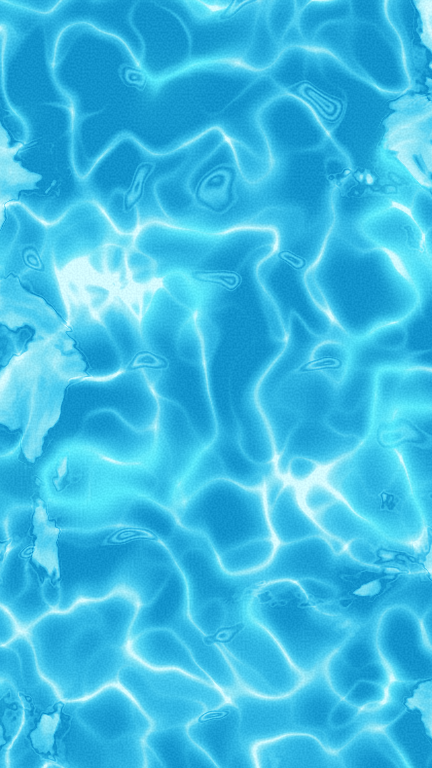
Write a WebGL 2 fragment shader that draws this texture.

```glsl
#version 300 es
precision highp float;
// Sunlit pool water: warped caustic lines, cyan glows, foam patches and small ringed ripples.

#define WAVE_SCALE 6.0
#define WARP 0.075
#define LINE_WIDTH 0.055
#define GLOW_WIDTH 0.15
#define LINE_GAIN 0.30
#define FOAM_LEVEL 0.45
#define RIPPLE_CELL 0.21
#define RIPPLE_SHARE 0.36
#define BURST_CENTER vec2(0.27, 1.13)
#define BURST_GAIN 0.75
#define GRAIN_SCALE 210.0
#define GRAIN_GAIN 0.06

uniform vec2 u_resolution;
out vec4 fragColor;

float hash(vec2 p) {
    return fract(sin(dot(p, vec2(127.1, 311.7))) * 43758.5453);
}

vec2 gradient(vec2 cell) {
    float angle = 6.2832 * hash(cell);
    return vec2(cos(angle), sin(angle));
}

// Gradient noise, centred on zero
float noise(vec2 p) {
    vec2 i = floor(p), f = fract(p);
    vec2 u = f * f * f * (f * (f * 6.0 - 15.0) + 10.0);
    vec2 e = vec2(1.0, 0.0);
    float low = mix(dot(gradient(i), f), dot(gradient(i + e), f - e), u.x);
    float high = mix(dot(gradient(i + e.yx), f - e.yx), dot(gradient(i + 1.0), f - 1.0), u.x);
    return mix(low, high, u.y);
}

float fbm(vec2 p) {
    float sum = 0.0, amp = 1.0;
    for (int i = 0; i < 5; i++) {
        sum += amp * noise(p);
        p = mat2(1.6, 1.2, -1.2, 1.6) * p + 7.3;
        amp *= 0.55;
    }
    return sum;
}

vec2 warp(vec2 p, float scale) {
    return vec2(noise(p * scale + 3.7), noise(p * scale + 41.2));
}

// Bright crest with a soft skirt: x = line, y = glow
vec2 caustic(vec2 p) {
    float h = noise(p);
    float k = h / LINE_WIDTH;
    return vec2(1.0 / (1.0 + k * k), exp(-abs(h) / GLOW_WIDTH));
}

// Flat ringed ovals, one per chosen cell: x = cover, y = ring tone
vec2 ripple(vec2 p) {
    vec2 cell = floor(p / RIPPLE_CELL);
    vec2 center = 0.35 + 0.3 * vec2(hash(cell + 5.1), hash(cell + 9.4));
    vec2 d = (fract(p / RIPPLE_CELL) - center) * RIPPLE_CELL;
    float tilt = 0.9 * (hash(cell + 2.3) - 0.35);
    d = mat2(cos(tilt), -sin(tilt), sin(tilt), cos(tilt)) * d;
    float size = mix(0.6, 1.3, hash(cell + 6.6));
    float r = length(d / (size * vec2(0.05, 0.019))) + 0.6 * noise(p * 24.0);
    float shown = step(hash(cell + 1.7), RIPPLE_SHARE);
    return vec2(shown * (1.0 - smoothstep(0.85, 1.1, r)), 0.40 + 0.26 * cos(r * 12.0));
}

// Deep blue to white
vec3 waterColor(float t) {
    vec3 c = mix(vec3(0.07, 0.58, 0.80), vec3(0.18, 0.71, 0.89), smoothstep(0.06, 0.30, t));
    c = mix(c, vec3(0.29, 0.80, 0.94), smoothstep(0.26, 0.48, t));
    c = mix(c, vec3(0.53, 0.89, 0.96), smoothstep(0.46, 0.70, t));
    return mix(c, vec3(0.82, 0.98, 1.0), smoothstep(0.66, 0.92, t));
}

void main() {
    vec2 p = gl_FragCoord.xy / u_resolution.x;
    vec2 q = p + WARP * warp(p, 5.0) + 0.025 * warp(p + 8.0, 11.0);
    float swell = noise(p * 2.3 + 15.0);

    // Two caustic layers, slightly upright, with crests that fade along their length
    vec2 wave = q * WAVE_SCALE * vec2(1.08, 0.92);
    vec2 broad = caustic(wave);
    vec2 fine = caustic(wave * 1.4 + 23.0);
    float fade = smoothstep(-0.3, 0.3, noise(p * 7.0 + 31.0));
    float fineFade = smoothstep(-0.1, 0.35, noise(p * 5.0 + 57.0));
    float tone = 0.01 + 0.40 * broad.y + 0.14 * fine.y + 0.36 * swell;
    tone += LINE_GAIN * (broad.x * mix(0.3, 1.0, fade) + 0.8 * fine.x * fineFade);

    // Wide sun burst with uneven rays, blurred at the heart
    vec2 toSun = p - BURST_CENTER + 0.5 * (q - p);
    float dist = length(toSun);
    float rays = 0.7 + 0.9 * noise(toSun / (dist + 0.03) * 3.0 + 12.0);
    tone += BURST_GAIN * (0.6 * exp(-dist * dist / 0.008) + 0.75 * rays * exp(-dist * dist / 0.035));

    // Ringed ripples
    vec2 ring = ripple(q);
    tone = mix(tone, ring.y, 0.65 * ring.x);

    // Ragged foam, mostly near the sides, with contour bands along its rim
    float side = abs(2.0 * p.x - 1.0);
    float field = 0.5 * fbm(q * 4.0 + 4.0) + 0.42 * side * side + 0.3 * noise(p * 1.4 + 70.0) - FOAM_LEVEL;
    float rim = exp(-pow(field / 0.06, 2.0));
    tone += 0.15 * rim * sin(field * 110.0);
    float foam = smoothstep(0.0, 0.04, field);
    tone = mix(tone, 0.70 + 0.55 * fbm(q * 6.0 + 19.0) + 0.12 * broad.y, 0.8 * foam);

    // Saturated cyan pools beside the crests
    vec3 color = waterColor(tone);
    float pool = smoothstep(0.05, 0.35, noise(p * 3.8 + 88.0)) * broad.y * (1.0 - foam);
    color = mix(color, vec3(0.34, 0.93, 0.99), 0.85 * pool * (1.0 - smoothstep(0.65, 0.95, tone)));

    // Fine grain
    color += GRAIN_GAIN * noise(p * GRAIN_SCALE);
    fragColor = vec4(clamp(color, 0.0, 1.0), 1.0);
}
```
